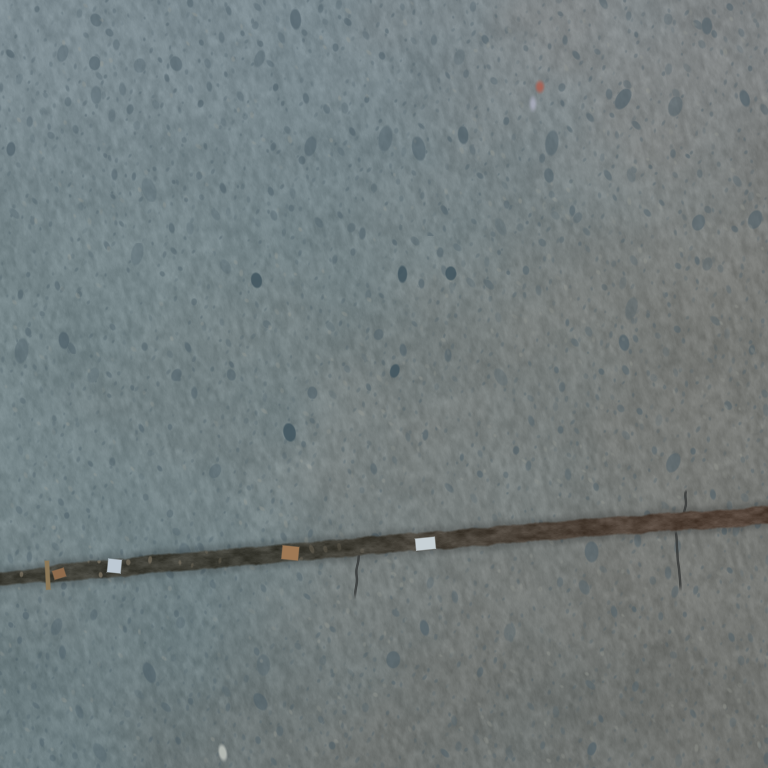
Give the GLSL for this texture, as a WebGL 1 fragment shader.

```glsl
precision highp float;
// Weathered concrete with dark pebbles, cut by a dirty, slightly sloping joint.
uniform vec2 u_resolution;

float hash(vec2 p) {
  vec3 q = fract(vec3(p.xyx) * 0.1031);
  q += dot(q, q.yzx + 33.33);
  return fract((q.x + q.y) * q.z);
}

float noise(vec2 p) {
  vec2 i = floor(p), f = fract(p);
  f = f * f * (3.0 - 2.0 * f);
  return mix(mix(hash(i), hash(i + vec2(1, 0)), f.x),
             mix(hash(i + vec2(0, 1)), hash(i + vec2(1, 1)), f.x), f.y);
}

float fbm(vec2 p) {
  float sum = 0.0, amp = 0.5;
  for (int i = 0; i < 4; i++) {
    sum += amp * noise(p);
    p = p * 2.03 + 17.1;
    amp *= 0.5;
  }
  return sum;
}

vec2 rotate(vec2 p, float a) {
  return mat2(cos(a), -sin(a), sin(a), cos(a)) * p;
}

// Soft ellipse coverage; edge is the blur width in canvas units.
float ellipse(vec2 p, vec2 radius, float tilt, float edge) {
  float d = (length(rotate(p, tilt) / radius) - 1.0) * min(radius.x, radius.y);
  return 1.0 - smoothstep(-edge, edge, d);
}

float box(vec2 p, vec2 size, float tilt, float edge) {
  vec2 d = abs(rotate(p, tilt)) - size;
  return 1.0 - smoothstep(-edge, edge, max(d.x, d.y));
}

// One scattered ellipse per cell, kept inside its cell.
float pebbles(vec2 uv, float cells, float density, float seed, float edge) {
  vec2 id = floor(uv * cells), key = id + seed;
  vec2 jitter = vec2(hash(key + 3.7), hash(key + 9.2)) - 0.5;
  vec2 p = (fract(uv * cells) - 0.5 - jitter * 0.46) / cells;
  float size = mix(0.10, 0.20, hash(key + 21.4)) / cells;
  vec2 radius = size * vec2(0.85, mix(1.0, 1.7, hash(key + 31.8)));
  float tilt = (hash(key + 43.1) - 0.5) * 1.1;
  float strength = mix(0.35, 1.0, hash(key + 57.3));
  return ellipse(p, radius, tilt, edge) * strength * step(hash(key), density);
}

// Wobbly vertical hairline from one height to another.
float crack(vec2 uv, float x, float low, float high, float lean, float edge) {
  float path = x + (uv.y - low) * lean + (noise(vec2(uv.y * 70.0, x * 90.0)) - 0.5) * 0.004;
  float span = smoothstep(low, low + 0.012, uv.y) * (1.0 - smoothstep(high - 0.006, high, uv.y));
  return span * (1.0 - smoothstep(0.0008, 0.0012 + edge, abs(uv.x - path)));
}

vec3 concrete(vec2 uv) {
  vec3 cool = vec3(0.452, 0.515, 0.530), warm = vec3(0.468, 0.476, 0.463);
  float warmth = smoothstep(0.25, 0.95, uv.x * 0.75 + (1.0 - uv.y) * 0.3 + (fbm(uv * 4.0) - 0.5) * 0.5);
  vec3 color = mix(cool, warm, warmth);
  color += vec3(0.030, 0.026, 0.036) * smoothstep(0.55, 1.0, uv.y);
  color -= 0.032 * (1.0 - smoothstep(0.05, 0.42, uv.y));
  color += (fbm(uv * 9.0 + 4.0) - 0.47) * 0.06;
  color += (fbm(rotate(uv, 0.25) * vec2(150.0, 85.0)) - 0.47) * 0.13;
  return color;
}

vec3 jointDirt(vec2 uv) {
  vec3 color = mix(vec3(0.25, 0.25, 0.22), vec3(0.32, 0.26, 0.22), smoothstep(0.3, 1.0, uv.x));
  color += (fbm(uv * vec2(75.0, 140.0)) - 0.47) * 0.22;
  float litter = pebbles(uv, 58.0, 0.4, 80.0, 0.001) * (1.0 - smoothstep(0.25, 0.6, uv.x));
  return mix(color, vec3(0.53, 0.49, 0.42), litter * 0.7);
}

void main() {
  vec2 uv = gl_FragCoord.xy / u_resolution;
  float edge = max(0.0012, 0.75 / u_resolution.y);
  vec3 color = concrete(uv);

  // Scattered aggregate, coarse to fine, denser toward the top
  vec3 slate = vec3(0.29, 0.36, 0.40);
  float upper = smoothstep(0.35, 0.9, uv.y);
  float coarse = pebbles(uv, 19.0, 0.10 + 0.16 * upper, 11.0, edge);
  float medium = pebbles(rotate(uv, 0.3), 37.0, 0.28 + 0.15 * upper, 140.0, edge);
  float fine = pebbles(rotate(uv, -0.2), 74.0, 0.42, 260.0, edge);
  color = mix(color, slate, max(max(coarse * 0.65, medium * 0.55), fine * 0.42));
  float chips = pebbles(rotate(uv, 0.5), 64.0, 0.13, 390.0, edge);
  color = mix(color, vec3(0.60, 0.61, 0.58), chips * 0.4);

  // Largest stones
  float stones = ellipse(uv - vec2(0.377, 0.437), vec2(0.008, 0.012), 0.2, edge);
  stones = max(stones, ellipse(uv - vec2(0.524, 0.643), vec2(0.006, 0.011), 0.0, edge));
  stones = max(stones, ellipse(uv - vec2(0.587, 0.644), vec2(0.007, 0.009), 0.0, edge));
  stones = max(stones, ellipse(uv - vec2(0.334, 0.635), vec2(0.007, 0.010), 0.2, edge));
  stones = max(stones, ellipse(uv - vec2(0.514, 0.517), vec2(0.006, 0.009), -0.3, edge));
  color = mix(color, vec3(0.25, 0.33, 0.37), stones * 0.85);

  // Pale stain and small coloured specks
  float stain = ellipse(uv - vec2(0.405, 0.393), vec2(0.045, 0.008), 0.1, 0.008);
  color += 0.07 * stain * noise(uv * 60.0);
  color = mix(color, vec3(0.68, 0.36, 0.30), 0.8 * ellipse(uv - vec2(0.703, 0.887), vec2(0.005, 0.007), 0.0, 0.003));
  color = mix(color, vec3(0.68, 0.69, 0.76), 0.8 * ellipse(uv - vec2(0.694, 0.865), vec2(0.004, 0.008), 0.0, 0.003));
  color = mix(color, vec3(0.70, 0.72, 0.70), ellipse(uv - vec2(0.290, 0.020), vec2(0.005, 0.010), 0.2, 0.002));

  // Joint, its shaded rim and the cracks leaving it
  float center = 0.247 + 0.082 * uv.x + 0.012 * uv.x * (1.0 - uv.x);
  float ragged = (fbm(vec2(uv.x * 60.0, 2.0)) - 0.47) * 0.005;
  float offset = abs(uv.y - center + ragged);
  float halfWidth = mix(0.0085, 0.0115, smoothstep(0.04, 0.08, uv.x));
  color *= 1.0 - 0.16 * (1.0 - smoothstep(halfWidth, halfWidth + 0.012, offset));
  float cracks = crack(uv, 0.462, 0.218, 0.285, 0.08, edge);
  cracks = max(cracks, crack(uv, 0.886, 0.228, 0.310, -0.08, edge));
  cracks = max(cracks, crack(uv, 0.889, 0.325, 0.364, 0.12, edge));
  color = mix(color, vec3(0.20, 0.21, 0.21), cracks * 0.8);
  float joint = 1.0 - smoothstep(halfWidth - 0.002, halfWidth + 0.002, offset);
  color = mix(color, jointDirt(uv), joint);

  // Litter caught in the joint
  color = mix(color, vec3(0.74, 0.79, 0.83), box(uv - vec2(0.149, 0.263), vec2(0.009, 0.009), -0.1, edge));
  color = mix(color, vec3(0.78, 0.82, 0.84), box(uv - vec2(0.554, 0.292), vec2(0.013, 0.008), 0.1, edge));
  color = mix(color, vec3(0.62, 0.47, 0.33), box(uv - vec2(0.378, 0.280), vec2(0.011, 0.009), -0.1, edge));
  color = mix(color, vec3(0.55, 0.47, 0.34), box(uv - vec2(0.062, 0.251), vec2(0.003, 0.019), 0.05, edge));
  color = mix(color, vec3(0.56, 0.42, 0.30), box(uv - vec2(0.077, 0.253), vec2(0.008, 0.006), 0.3, edge));
  gl_FragColor = vec4(color, 1.0);
}
```
